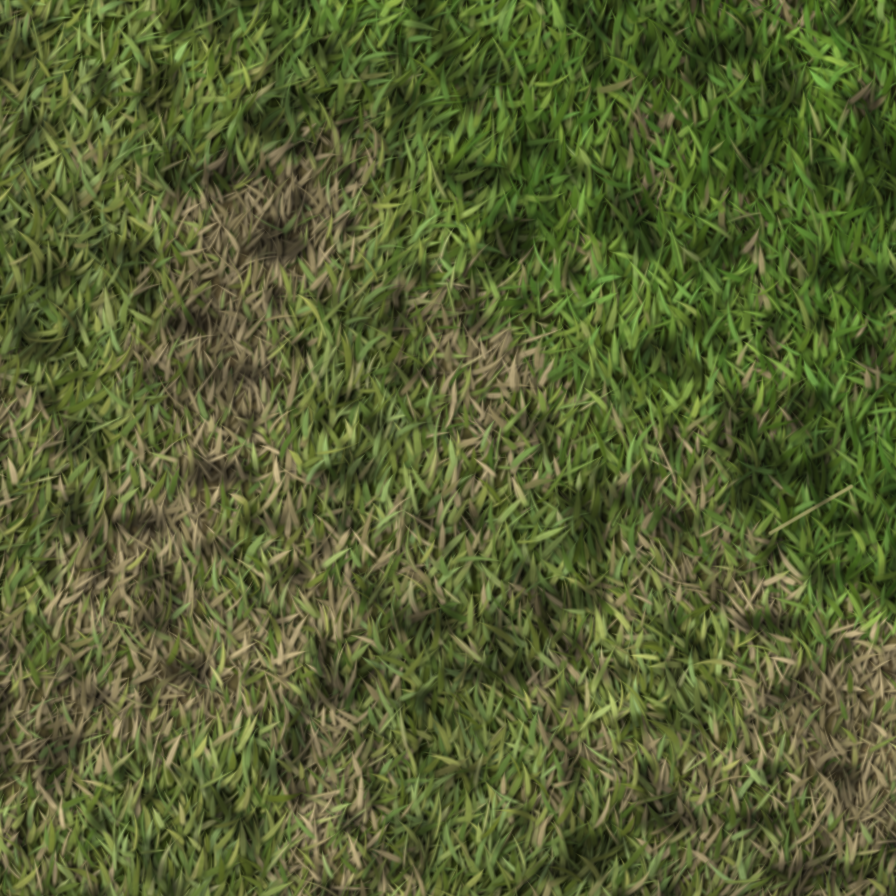
Write a three.js fragment shader that draws this texture.

```glsl
// A worn lawn seen from above: short tangled grass blades with dry straw patches.
varying vec2 vUv;

// Three random values per point, without sine
vec3 hash3(vec2 p) {
  vec3 h = fract(p.xyx * vec3(0.1031, 0.1030, 0.0973));
  h += dot(h, h.yxz + 33.33);
  return fract((h.xxy + h.yzz) * h.zyx);
}

float noise(vec2 p) {
  vec2 i = floor(p), f = fract(p);
  f = f * f * (3.0 - 2.0 * f);
  float low = mix(hash3(i).x, hash3(i + vec2(1.0, 0.0)).x, f.x);
  float high = mix(hash3(i + vec2(0.0, 1.0)).x, hash3(i + 1.0).x, f.x);
  return mix(low, high, f.y);
}

float fbm(vec2 p) {
  float sum = 0.0, weight = 0.5;
  for (int i = 0; i < 4; i++) {
    sum += weight * noise(p);
    p = p * 2.03 + 17.3;
    weight *= 0.5;
  }
  return sum / 0.9375;
}

// Lush growth fills the upper right
float lushness(vec2 p) {
  return smoothstep(0.95, 1.65, p.x + p.y + 0.4 * (noise(p * 5.0 + 9.0) - 0.5));
}

// Share of straw: a worn band on the left, a bare spot at the right edge
float dryness(vec2 p, float lush) {
  float across = (p.x - 0.10 - 0.24 * p.y) / 0.14;
  float band = exp(-across * across) * (1.0 - smoothstep(0.76, 0.9, p.y));
  band *= smoothstep(0.04, 0.22, p.y);
  vec2 toSpot = (p - vec2(1.0, 0.24)) / 0.11;
  float spot = exp(-dot(toSpot, toSpot));
  float share = 0.23 + 1.9 * (fbm(p * 8.0 + 3.0) - 0.5) + 0.46 * band + 0.55 * spot;
  share -= 0.28 * lush + 0.15 * smoothstep(0.82, 0.95, p.y);
  return clamp(share, 0.03, 0.9);
}

// Coverage (x), side shadow (y), height along the blade (z), position across (w)
vec4 blade(vec2 q, float angle, float halfLength, float halfWidth, float bend) {
  float c = cos(angle), s = sin(angle);
  q = vec2(c * q.x - s * q.y, s * q.x + c * q.y);
  q.x += bend * q.y * q.y;
  float along = 0.5 + 0.5 * q.y / halfLength;
  float profile = halfWidth * (0.55 + 0.9 * along) * (1.0 - along * along);
  float base = smoothstep(0.0, 0.25, along);
  float cover = base * (1.0 - smoothstep(-0.08, 0.07, abs(q.x) - profile));
  float shade = base * (1.0 - smoothstep(-0.04, 0.16, abs(q.x - 0.07) - profile));
  return vec4(cover, shade, clamp(along, 0.0, 1.0), clamp(q.x / halfWidth, -1.0, 1.0));
}

vec3 bladeColor(vec3 r, float dry, float lush) {
  vec3 green = mix(vec3(0.28, 0.35, 0.13), vec3(0.55, 0.61, 0.36), r.x);
  green *= mix(vec3(1.04, 1.0, 1.06), vec3(0.82, 0.95, 0.74), lush);
  green *= mix(vec3(0.90, 1.0, 0.98), vec3(1.08, 1.02, 0.88), r.z);
  vec3 straw = mix(vec3(0.47, 0.43, 0.29), vec3(0.66, 0.60, 0.45), r.x);
  return mix(green, straw, smoothstep(-0.15, 0.15, dry - r.y));
}

void main() {
  vec2 p = vUv;
  float lush = lushness(p);
  float dry = dryness(p, lush);

  // Soil and thatch beneath the blades
  vec3 soil = mix(vec3(0.16, 0.20, 0.05), vec3(0.40, 0.34, 0.23), dry);
  vec3 color = soil * (0.7 + 0.5 * noise(p * 90.0));

  // Blades, stacked from the lowest layer to the top
  float lean = 0.9 * (noise(p * 4.0 + 40.0) - 0.4);
  for (int layer = 0; layer < 14; layer++) {
    float level = float(layer) / 13.0;
    vec2 g = p / 0.03 + float(layer) * vec2(0.37, 0.61);
    vec2 home = floor(g);
    for (int y = -1; y <= 1; y++) {
      for (int x = -1; x <= 1; x++) {
        vec2 cell = home + vec2(float(x), float(y));
        vec2 seed = cell + float(layer) * vec2(37.0, 71.0) + 150.0;
        vec3 place = hash3(seed);
        vec3 form = hash3(seed + 311.7);
        vec3 tint = hash3(seed + 523.3);
        float angle = lean + 1.5 * (place.z + form.z - 1.0);
        float halfLength = mix(0.40, 0.88, form.x) * (1.0 - 0.2 * dry);
        float halfWidth = mix(0.07, 0.18, form.y) * (1.0 - 0.2 * dry);
        vec4 b = blade(g - cell - place.xy, angle, halfLength, halfWidth, 0.5 * (tint.z - 0.5));
        vec3 leaf = bladeColor(tint, dry, lush);
        leaf *= mix(0.80, 1.05, level) * (0.88 + 0.16 * b.z - 0.06 * b.w);
        color *= 1.0 - 0.18 * b.y;
        color = mix(color, leaf, b.x);
      }
    }
  }

  // One fallen stalk
  vec2 stalk = vec2(0.09, 0.052), fromEnd = p - vec2(0.86, 0.405);
  float t = clamp(dot(fromEnd, stalk) / dot(stalk, stalk), 0.0, 1.0);
  float stalkDist = length(fromEnd - stalk * t);
  color = mix(color, vec3(0.60, 0.59, 0.38), 1.0 - smoothstep(0.0005, 0.0035, stalkDist));

  // Dark hollows, broad light changes and fine mottling
  color *= mix(0.58, 1.08, smoothstep(0.06, 0.55, noise(p * 36.0 + 5.0)));
  color *= 0.86 + 0.30 * noise(p * 12.0 + 21.0);
  color *= 0.97 + 0.06 * noise(p * 210.0);
  gl_FragColor = vec4(color * 1.03 + vec3(0.0, 0.0, 0.005), 1.0);
}
```
